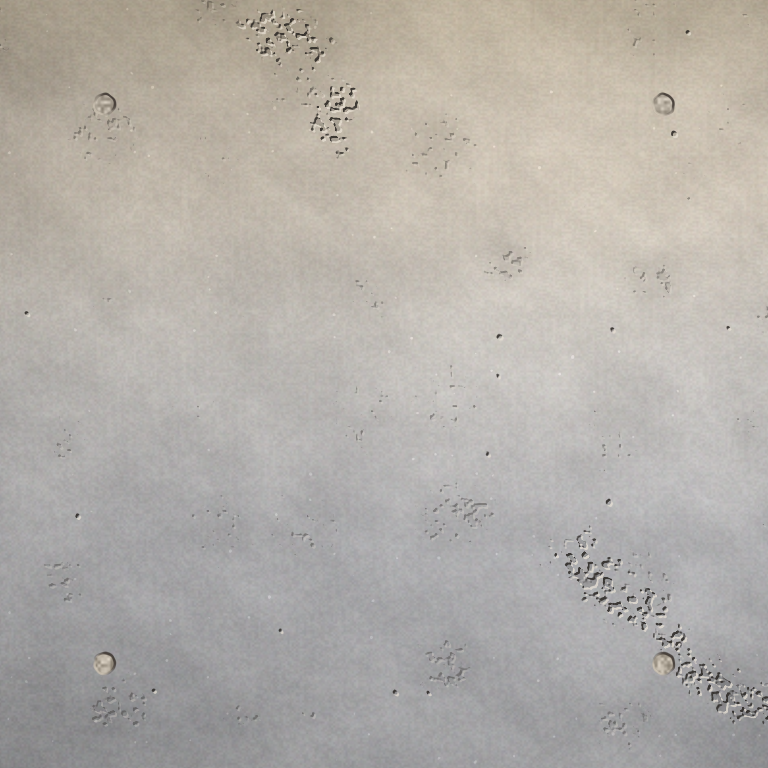
Give the GLSL for this texture, as a WebGL 1 fragment shader.

```glsl
precision highp float;
uniform vec2 u_resolution;

float hash(vec2 p) {
  return fract(sin(dot(p, vec2(127.1, 311.7))) * 43758.5453);
}

float noise(vec2 p) {
  vec2 i = floor(p), f = fract(p);
  f = f * f * (3.0 - 2.0 * f);
  return mix(mix(hash(i), hash(i + vec2(1, 0)), f.x),
             mix(hash(i + vec2(0, 1)), hash(i + vec2(1, 1)), f.x), f.y);
}

float fbm(vec2 p) {
  float sum = 0.0, amp = 0.5;
  for (int i = 0; i < 5; i++) {
    sum += amp * noise(p);
    p = mat2(1.6, 1.2, -1.2, 1.6) * p + 7.3;
    amp *= 0.55;
  }
  return sum;
}

// 1 on the segment, 0 at distance r, negative beyond
float streak(vec2 p, vec2 a, vec2 b, float r) {
  vec2 d = b - a;
  float t = clamp(dot(p - a, d) / dot(d, d), 0.0, 1.0);
  return 1.0 - length(p - a - d * t) / r;
}

// Heavily eroded zones
float heavyWear(vec2 p) {
  float wear = streak(p, vec2(0.73, 0.285), vec2(0.87, 0.17), 0.042);
  wear = max(wear, streak(p, vec2(0.91, 0.12), vec2(0.98, 0.1), 0.055));
  wear = max(wear, streak(p, vec2(0.355, 0.965), vec2(0.41, 0.94), 0.046));
  wear = max(wear, streak(p, vec2(0.437, 0.865), vec2(0.43, 0.815), 0.034));
  return clamp(wear * 1.3 + (noise(p * 26.0) - 0.45) * 1.2, 0.0, 1.0);
}

// Faint worn patches, one per grid cell
float lightWear(vec2 p) {
  vec2 g = p * 5.5, cell = floor(g);
  float wear = 0.0;
  for (int y = -1; y <= 1; y++) {
    for (int x = -1; x <= 1; x++) {
      vec2 id = cell + vec2(x, y);
      vec2 centre = id + 0.15 + 0.7 * vec2(hash(id + 3.1), hash(id + 8.7));
      float r = 0.2 + 0.25 * hash(id + 5.3);
      float strength = 0.35 + 0.5 * hash(id + 1.9);
      wear = max(wear, strength * clamp(1.6 - 1.6 * length(g - centre) / r, 0.0, 1.0));
    }
  }
  return wear * (0.6 + 0.7 * noise(p * 30.0));
}

// Sparse single dots
float dots(vec2 p, float count, float chance, float radius) {
  vec2 g = p * count, id = floor(g);
  vec2 centre = id + 0.25 + 0.5 * vec2(hash(id + 2.3), hash(id + 6.1));
  float r = radius * (0.5 + 0.5 * hash(id + 9.4));
  float d = length(g - centre) / count + (noise(p * 300.0) - 0.5) * 0.002;
  return step(hash(id + 4.2), chance) * (1.0 - smoothstep(r - 0.001, r + 0.001, d));
}

float pitDepth(vec2 p, float wear, float heavy) {
  float lumps = 0.66 * noise(p * 155.0) + 0.34 * noise(p * 300.0 + 3.7);
  float threshold = mix(0.95, 0.5, wear);
  float pits = smoothstep(threshold, threshold + 0.15, lumps) * mix(0.32, 1.0, heavy);
  return max(pits, 0.8 * dots(p, 13.0, 0.06, 0.0036));
}

void main() {
  vec2 p = gl_FragCoord.xy / u_resolution;

  // Cool grey below, warm beige above
  vec3 col = mix(vec3(0.605, 0.605, 0.613), vec3(0.69, 0.688, 0.695), smoothstep(-0.02, 0.36, p.y));
  col = mix(col, vec3(0.762, 0.748, 0.73), smoothstep(0.25, 0.58, p.y));
  col = mix(col, vec3(0.775, 0.737, 0.68), smoothstep(0.48, 0.82, p.y));
  col = mix(col, vec3(0.7, 0.655, 0.575), smoothstep(0.8, 1.04, p.y));
  col *= 0.95 + 0.08 * smoothstep(0.0, 0.75, p.x);
  col *= 1.0 - 0.08 * smoothstep(0.42, 0.72, length(p - vec2(0.56, 0.5)));

  // Cloudy stains and fine grain
  float stain = fbm(p * vec2(5.0, 6.0) + 2.0) - 0.52;
  float smear = fbm(mat2(0.9, 0.45, -0.45, 0.9) * p * vec2(14.0, 22.0)) - 0.52;
  col += stain * vec3(0.1, 0.097, 0.09) + smear * 0.075;
  col += (noise(p * 370.0) - 0.5) * 0.046 + (noise(p * 170.0) - 0.5) * 0.024;
  col += (vec3(noise(p * 240.0), noise(p * 240.0 + 31.0), noise(p * 240.0 + 67.0)) - 0.5) * 0.02;
  col += 0.1 * dots(p, 38.0, 0.1, 0.0018);

  // Pits lit from the upper left
  float heavy = heavyWear(p);
  float light = lightWear(p);
  float wear = max(heavy, light);
  float depth = pitDepth(p, wear, heavy);
  float slope = 1.25 * (depth - pitDepth(p + vec2(-0.0021, 0.0024), wear, heavy));
  col *= 1.0 - 0.05 * light - 0.14 * depth;
  col = mix(col, vec3(0.17, 0.155, 0.14), 0.85 * clamp(slope, 0.0, 1.0));
  col = mix(col, vec3(0.92, 0.89, 0.84), 0.7 * clamp(-slope, 0.0, 1.0));

  // Round plugs near the four corners
  vec2 q = p - 0.5 - 0.364 * sign(p - 0.5);
  float d = length(q) + (noise(p * 130.0) - 0.5) * 0.002;
  float side = dot(q, vec2(0.75, 0.66)) / max(length(q), 0.001);
  vec3 plug = vec3(0.7, 0.665, 0.61) + (noise(p * 240.0) - 0.5) * 0.32;
  col = mix(col, plug, 1.0 - smoothstep(0.0125, 0.0145, d));
  float rim = 1.0 - smoothstep(0.0006, 0.0026, abs(d - 0.0135));
  col = mix(col, vec3(0.22, 0.19, 0.17), rim * (0.25 + 0.6 * smoothstep(-0.1, 0.8, side)));
  col = mix(col, vec3(0.88, 0.84, 0.77), rim * 0.65 * smoothstep(0.2, 0.9, -side));

  gl_FragColor = vec4(clamp(col, 0.0, 1.0), 1.0);
}
```
